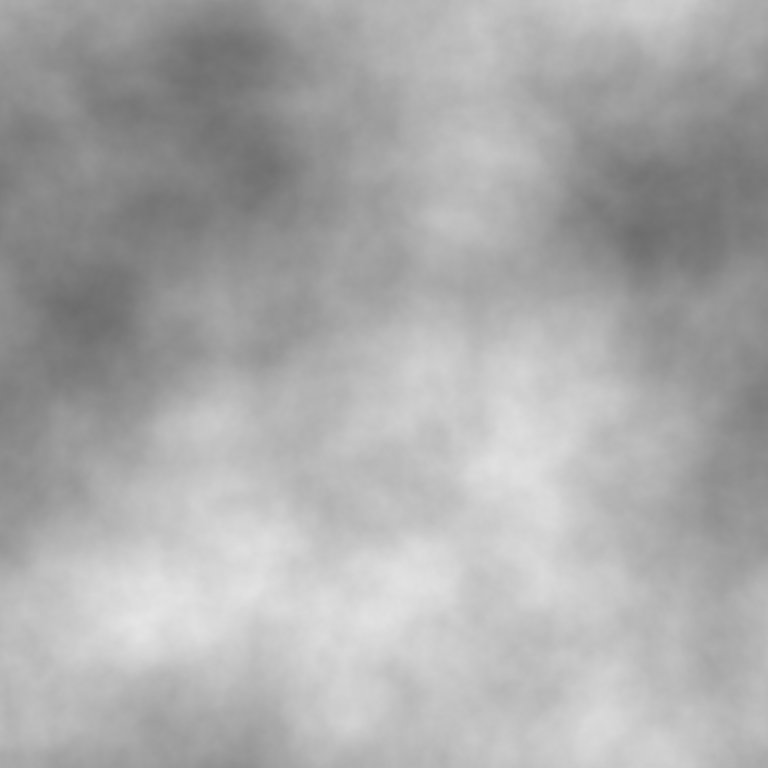
This texture is drawn by a WebGL 1 fragment shader. Its source:

```glsl
precision highp float;
// Soft grey cloud that tiles: a broad light and dark layout made of whole
// cosine waves, bent by wrapped gradient noise and covered with octaves of
// the same noise, from wide billows down to a faint fine grain.

uniform vec2 u_resolution;

const float TAU = 6.2831853;

float hash(vec2 cell, float seed) {
  vec3 q = fract(vec3(cell.xyx + seed * 7.31) * vec3(0.1031, 0.1030, 0.0973));
  q += dot(q, q.yzx + 33.33);
  return fract((q.x + q.y) * q.z);
}

// Slope of the unit gradient at a lattice point, wrapped to the period.
float corner(vec2 cell, vec2 offset, float period, float seed) {
  float angle = TAU * hash(mod(cell, period), seed);
  return dot(vec2(cos(angle), sin(angle)), offset);
}

float gradientNoise(vec2 uv, float period, float seed) {
  // The shift keeps the lattices of different octaves from lining up.
  vec2 p = uv * period + vec2(0.37, 0.71) * seed;
  vec2 i = floor(p);
  vec2 f = p - i;
  vec2 w = f * f * f * (f * (f * 6.0 - 15.0) + 10.0);
  vec2 e = vec2(1.0, 0.0);
  float low = mix(corner(i, f, period, seed),
                  corner(i + e.xy, f - e.xy, period, seed), w.x);
  float high = mix(corner(i + e.yx, f - e.yx, period, seed),
                   corner(i + e.xx, f - e.xx, period, seed), w.x);
  return mix(low, high, w.y);
}

float cloudNoise(vec2 uv) {
  float sum = 0.0;
  float amplitude = 1.0;
  float period = 3.0;
  for (int octave = 0; octave < 7; octave++) {
    sum += amplitude * gradientNoise(uv, period, float(octave) + 1.0);
    amplitude *= 0.52;
    period *= 2.0;
  }
  return sum;
}

// Light band below; above it a grey middle between dark sides.
float broadLayout(vec2 uv) {
  float vertical = cos(TAU * (uv.y - 0.23));
  float horizontal = cos(TAU * (uv.x - 0.55));
  return 0.115 * vertical + 0.075 * horizontal * (1.0 - 0.7 * vertical);
}

void main() {
  vec2 uv = gl_FragCoord.xy / u_resolution;

  vec2 bend = vec2(gradientNoise(uv, 4.0, 11.0), gradientNoise(uv, 4.0, 12.0));
  vec2 bent = uv + 0.05 * bend;
  float tone = 0.665 + broadLayout(bent) + 0.25 * cloudNoise(uv + 0.02 * bend);

  // Ease the darkest parts into a charcoal floor.
  float aboveFloor = tone - 0.37;
  tone = 0.37 + 0.5 * (aboveFloor + sqrt(aboveFloor * aboveFloor + 0.004));

  gl_FragColor = vec4(vec3(min(tone, 0.99)), 1.0);
}
```
